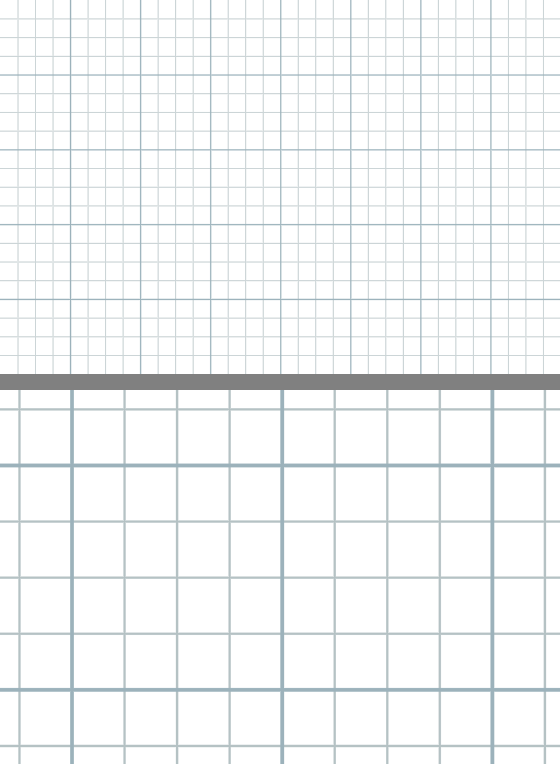
Top, the full canvas; bottom, a detail of the centre.
Reproduce this pattern procedurally as a WebGL 2 fragment shader.

```glsl
#version 300 es
precision highp float;
// Graph paper: 32 x 20 fine cells on white, with a heavier blue-grey rule
// every fourth line. Each rule is a distance to the nearest grid line,
// turned into ink by its exact overlap with the pixel.

uniform vec2 u_resolution;
out vec4 fragColor;

// Share of a pixel covered by a rule of the given width, per axis.
vec2 ruleCoverage(vec2 dist, float width, float pixel) {
    vec2 nearEdge = max(dist - 0.5 * pixel, vec2(-0.5 * width));
    vec2 farEdge = min(dist + 0.5 * pixel, vec2(0.5 * width));
    return clamp((farEdge - nearEdge) / pixel, 0.0, 1.0);
}

void main() {
    // Canvas position measured from the upper left, 0 to 1 on each axis.
    vec2 pos = gl_FragCoord.xy / u_resolution;
    pos.y = 1.0 - pos.y;

    // Nearest rule, and the distance to it in canvas heights.
    vec2 cell = vec2(0.1251, 0.2) / 4.0;
    vec2 grid = (pos - vec2(0.0009, 0.0006)) / cell;
    vec2 index = round(grid);
    vec2 dist = abs(grid - index) * cell * u_resolution / u_resolution.y;

    // The sheet edges carry no rule; every fourth inner rule is heavy.
    vec2 inside = step(0.5, index) * step(index, vec2(31.5, 19.5));
    vec2 heavy = 1.0 - step(0.5, mod(index, 4.0));

    float pixel = 1.15 / u_resolution.y;
    vec2 fineInk = ruleCoverage(dist, 0.0021, pixel) * inside * (1.0 - heavy);
    vec2 heavyInk = ruleCoverage(dist, 0.0034, pixel) * inside * heavy;

    // Lay the fine rules on the paper first, then the heavy ones.
    vec3 color = vec3(1.0);
    color = mix(color, vec3(0.71, 0.76, 0.77), max(fineInk.x, fineInk.y));
    color = mix(color, vec3(0.61, 0.70, 0.735), max(heavyInk.x, heavyInk.y));
    fragColor = vec4(color, 1.0);
}
```
